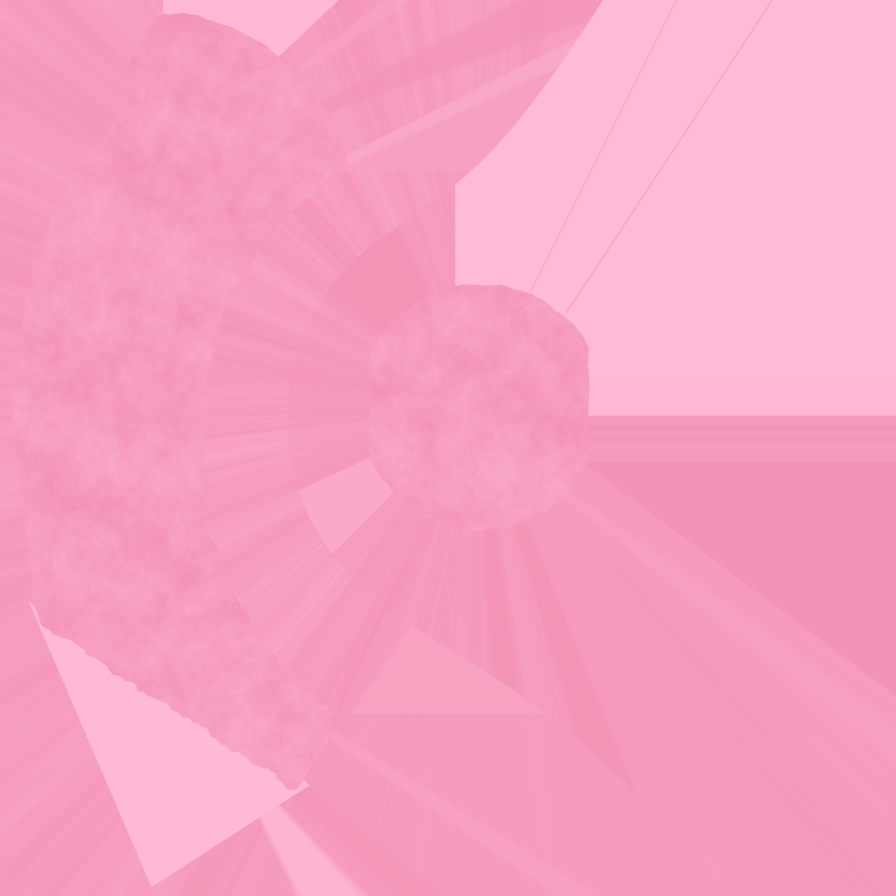
Write a three.js fragment shader that draws this background.

```glsl
// Pink abstract: a grainy disc and a grainy crescent around one hub, set among
// radial streaks, flat fields and pale wedges. Every part is a mask from polar
// bounds or half-planes that sets a shade, which runs from deep rose to pale pink.
varying vec2 vUv;

const vec2 HUB = vec2(0.535, 0.547);

vec2 hashGradient(vec2 cell) {
  float h = fract(sin(dot(cell, vec2(127.1, 311.7))) * 4375.85);
  return vec2(cos(h * 6.2832), sin(h * 6.2832));
}

float gradientNoise(vec2 p) {
  vec2 i = floor(p), f = fract(p);
  vec2 u = f * f * f * (f * (f * 6.0 - 15.0) + 10.0);
  vec2 e = vec2(1.0, 0.0);
  float low = mix(dot(hashGradient(i), f), dot(hashGradient(i + e), f - e), u.x);
  float high = mix(dot(hashGradient(i + e.yx), f - e.yx), dot(hashGradient(i + 1.0), f - 1.0), u.x);
  return mix(low, high, u.y);
}

float fbm(vec2 p) {
  float sum = 0.0, amp = 0.5;
  for (int k = 0; k < 5; k++) {
    sum += amp * gradientNoise(p);
    p = mat2(1.6, 1.2, -1.2, 1.6) * p + 3.7;
    amp *= 0.78;
  }
  return sum;
}

// Smooth mask, 1 where d is positive
float inside(float d) { return smoothstep(-0.001, 0.001, d); }

// Distance to the line a-b, positive on its left
float side(vec2 p, vec2 a, vec2 b) {
  vec2 d = normalize(b - a), q = p - a;
  return d.x * q.y - d.y * q.x;
}

// Beam along a-b that widens from w0 to w1
float beam(vec2 p, vec2 a, vec2 b, float w0, float w1) {
  vec2 d = b - a;
  float h = dot(p - a, d) / dot(d, d);
  float w = mix(w0, w1, clamp(h, 0.0, 1.0));
  return smoothstep(0.0, 0.01, h) * (1.0 - smoothstep(0.6 * w, w, abs(side(p, a, b))));
}

float hairline(vec2 p, vec2 a, vec2 b) {
  vec2 d = b - a;
  float h = clamp(dot(p - a, d) / dot(d, d), 0.0, 1.0);
  return 1.0 - smoothstep(0.0003, 0.0013, length(p - a - h * d));
}

void main() {
  vec2 p = vUv, q = p - HUB;
  float r = length(q);
  float a = atan(q.y, -q.x); // 0 points left, positive is up
  float streaks = 0.5 * gradientNoise(vec2(a * 9.0, r * 1.2))
    + 0.4 * gradientNoise(vec2(a * 31.0, r * 2.0))
    + 0.3 * gradientNoise(vec2(a * 85.0, r * 2.5));

  // Outer streaks, calmer in the lower field
  float lowerField = inside(-a - 1.14);
  float shade = mix(0.29 + 0.42 * streaks, 0.25 + 0.06 * streaks, lowerField);

  // Beams beside the two ends of the crescent
  shade = mix(shade, 0.12, 0.8 * beam(p, vec2(0.35, 0.875), vec2(0.64, 1.0), 0.008, 0.034));
  shade = mix(shade, 0.5, 0.6 * beam(p, vec2(0.32, 0.91), vec2(0.47, 1.02), 0.004, 0.012));
  shade = mix(shade, 0.85, beam(p, vec2(0.30, 0.095), vec2(0.38, -0.02), 0.016, 0.042));
  shade = mix(shade, 0.12, 0.7 * beam(p, vec2(0.33, 0.12), vec2(0.49, -0.02), 0.012, 0.022));
  shade = mix(shade, 0.42, 0.8 * beam(p, vec2(0.37, 0.18), vec2(0.66, -0.01), 0.006, 0.016));

  // Light triangles above and below the central opening
  float upperEdge = side(p, vec2(0.39, 0.818), vec2(0.651, 0.954));
  shade = mix(shade, 0.38, inside(-upperEdge) * inside(p.y - 0.809));
  shade = mix(shade, 0.58, beam(p, vec2(0.385, 0.82), vec2(0.651, 0.95), 0.006, 0.013));
  float lowerEdge = side(p, vec2(0.384, 0.193), vec2(0.456, 0.297));
  shade = mix(shade, 0.42, inside(-lowerEdge) * inside(p.y - 0.203) * inside(0.5 - p.y));
  float topEdge = side(p, vec2(0.306, 0.932), vec2(0.378, 1.0));
  shade = mix(shade, 0.96, inside(topEdge) * inside(p.x - 0.182));

  // Central opening, a C that flares to the right
  float t = abs(a), down = step(a, 0.0);
  float flare = 1.0 - 0.11 * t * down - mix(0.019, 0.0088, down) * pow(t, 5.4);
  float opening = inside(0.212 - r * flare);
  float core = 0.24 + 0.22 * streaks;
  core = mix(core, 0.1, smoothstep(0.5, 0.75, a) * (1.0 - smoothstep(1.12, 1.2, a)));
  core = mix(core, 0.6, inside(-a - 0.44) * inside(a + 0.79));
  core = mix(core, 0.1, smoothstep(1.58, 1.64, -a) * (1.0 - smoothstep(1.68, 1.76, -a)));
  core = mix(core, 0.1, smoothstep(1.83, 1.88, -a) * inside(a + 1.955));
  core = mix(core, 0.25 + 0.08 * streaks, inside(-a - 1.955));

  // Right side: deep field, bands and pale sky
  float diagonal = side(p, vec2(0.6575, 0.479), vec2(1.0, 0.223));
  float bands = 0.2 + 0.2 * gradientNoise(vec2(p.y * 140.0, 3.5));
  float deep = mix(0.08, bands, inside(p.y - 0.484));
  core = mix(core, deep, inside(diagonal) * inside(p.x - 0.6));
  core = mix(core, 0.4, 0.7 * beam(p, vec2(0.63, 0.45), vec2(1.0, 0.17), 0.006, 0.022));
  float sky = mix(0.93, 1.0, smoothstep(0.578, 0.584, p.y));
  core = mix(core, sky, inside(p.x - 0.508) * inside(p.y - 0.536));
  shade = mix(shade, core, opening);
  shade -= 0.4 * hairline(p, vec2(0.755, 1.0), vec2(0.592, 0.674));
  shade -= 0.5 * hairline(p, vec2(0.862, 1.0), vec2(0.632, 0.651));

  // Pale wedge under the crescent
  float wobble = 0.008 * gradientNoise(p * 38.0) + 0.004 * gradientNoise(p * 110.0);
  float cut = side(p, vec2(0.047, 0.294), vec2(0.326, 0.111)) + wobble;
  float wedge = min(-side(p, vec2(0.326, 0.111), vec2(0.169, 0.01)),
    side(p, vec2(0.047, 0.294), vec2(0.169, 0.01)));
  shade = mix(shade, 0.97, inside(min(wedge, 0.02 - cut)));

  // Grainy crescent and disc
  float inner = 0.302 + 0.066 * max(-a, 0.0);
  float outer = 0.52 + 0.045 * smoothstep(0.65, 0.9, a) + 0.03 * smoothstep(0.2, 0.5, -a);
  float crescent = min(r - inner, outer - r) + wobble;
  crescent = min(crescent, 0.228 - length(max(p - vec2(0.169, 0.759), 0.0)) + 0.5 * wobble);
  crescent = min(crescent, min(cut - 0.008, side(p, vec2(0.326, 0.111), vec2(0.384, 0.199))));
  float disc = min(0.137 - length(p - vec2(0.537, 0.546)), min(0.657 - p.x, p.x - 0.412));
  float grain = 0.3 + 0.42 * fbm(p * 24.0) + 0.2 * gradientNoise(vec2(p.x * 4.0 + p.y * 3.0, p.y * 12.0 + p.x * 5.0));
  shade = mix(shade, grain, max(inside(crescent), inside(disc + 0.4 * wobble)));

  vec3 rose = vec3(0.95, 0.565, 0.705), pale = vec3(1.0, 0.73, 0.84);
  gl_FragColor = vec4(mix(rose, pale, clamp(shade, 0.0, 1.0)), 1.0);
}
```
